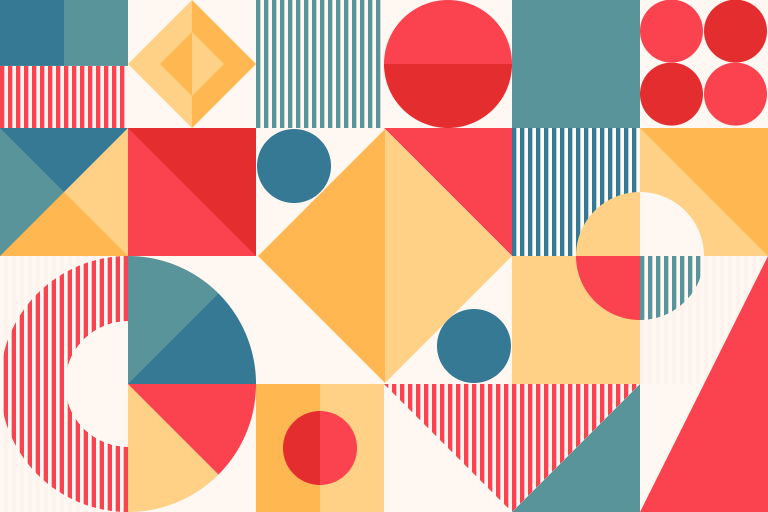
Give the GLSL for this background, as a WebGL 1 fragment shader.

```glsl
precision highp float;
// Geometric mosaic: a six by four grid of tiles with discs, diamonds, stripes and triangles.
uniform vec2 u_resolution;

const vec2 GRID = vec2(6.0, 4.0);
const vec3 CREAM = vec3(1.0, 0.969, 0.949);
const vec3 GOLD = vec3(1.0, 0.718, 0.318);
const vec3 SAND = vec3(1.0, 0.820, 0.525);
const vec3 CORAL = vec3(0.984, 0.259, 0.310);
const vec3 CRIMSON = vec3(0.890, 0.176, 0.184);
const vec3 TEAL = vec3(0.345, 0.580, 0.600);
const vec3 BLUE = vec3(0.212, 0.475, 0.584);
const float STRIPES_PER_TILE = 16.0;
const float STRIPE_WIDTH = 0.54;
const float FAINT = 0.025;
const float DOT_RADIUS = 0.289;
const float SMALL_DOT_RADIUS = 0.246;
const float RING_HOLE = 0.49;
const float DIAG = 0.70710678;

float pixel; // size of one pixel in tile units

// Smooth coverage of the region where d is positive
float side(float d) {
  return clamp(0.5 + d / pixel, 0.0, 1.0);
}

float disc(vec2 p, vec2 center, float radius) {
  return side(radius - length(p - center));
}

float diamond(vec2 p, vec2 center, float radius) {
  vec2 q = abs(p - center);
  return side((radius - q.x - q.y) * DIAG);
}

float box(vec2 p, vec2 low, vec2 high) {
  vec2 d = min(p - low, high - p);
  return side(d.x) * side(d.y);
}

// Unit tile with its lower left corner at the given place
float tile(vec2 p, vec2 corner) {
  return box(p, corner, corner + 1.0);
}

float stripes(float x, float phase) {
  float d = abs(fract(x * STRIPES_PER_TILE - phase + 0.5) - 0.5);
  return side((0.5 * STRIPE_WIDTH - d) / STRIPES_PER_TILE);
}

// Four colours split by two dividing lines
vec3 quarters(float a, float b, vec3 low, vec3 lowB, vec3 highA, vec3 both) {
  return mix(mix(low, lowB, side(b)), mix(highA, both, side(a)), side(a));
}

void main() {
  vec2 p = gl_FragCoord.xy / u_resolution * GRID;
  pixel = GRID.y / u_resolution.y;
  float bars = stripes(p.x, 0.27);
  float lateBars = stripes(p.x, 0.73);
  vec3 col = CREAM;

  // Top row: split tile, nested diamonds, stripes, two-tone disc, plain tile
  col = mix(col, mix(CREAM, CORAL, bars), box(p, vec2(0.0, 3.0), vec2(1.0, 3.485)));
  col = mix(col, mix(BLUE, TEAL, side(p.x - 0.5)), box(p, vec2(0.0, 3.485), vec2(1.0, 4.0)));
  float rightHalf = side(p.x - 1.5);
  col = mix(col, mix(SAND, GOLD, rightHalf), diamond(p, vec2(1.5, 3.5), 0.5));
  col = mix(col, mix(GOLD, SAND, rightHalf), diamond(p, vec2(1.5, 3.5), 0.25));
  col = mix(col, TEAL, bars * tile(p, vec2(2.0, 3.0)));
  col = mix(col, mix(CRIMSON, CORAL, side(p.y - 3.5)), disc(p, vec2(3.5), 0.5));
  col = mix(col, TEAL, tile(p, vec2(4.0, 3.0)));

  // Four small discs in a checker of reds
  for (int i = 0; i < 2; i++) {
    for (int j = 0; j < 2; j++) {
      vec2 cell = vec2(float(i), float(j));
      vec3 tone = mix(CRIMSON, CORAL, abs(cell.x - cell.y));
      col = mix(col, tone, disc(p, vec2(5.246, 3.265) + cell * vec2(0.5, 0.492), SMALL_DOT_RADIUS));
    }
  }

  // Second row: crossed triangles and diagonal tiles
  vec2 q = p - vec2(0.5, 2.5);
  float above = side((q.y - q.x) * DIAG);
  vec3 cross4 = mix(mix(GOLD, TEAL, above), mix(SAND, BLUE, above), side((q.x + q.y) * DIAG));
  col = mix(col, cross4, tile(p, vec2(0.0, 2.0)));
  col = mix(col, mix(CORAL, CRIMSON, side((p.x + p.y - 4.0) * DIAG)), tile(p, vec2(1.0, 2.0)));
  col = mix(col, CORAL, side((p.x + p.y - 6.0) * DIAG) * tile(p, vec2(3.0, 2.0)));
  col = mix(col, BLUE, bars * tile(p, vec2(4.0, 2.0)));
  col = mix(col, mix(SAND, GOLD, side((p.x + p.y - 8.0) * DIAG)), tile(p, vec2(5.0, 2.0)));

  // Central diamond with two dots
  col = mix(col, mix(GOLD, SAND, side(p.x - 3.008)), diamond(p, vec2(3.008, 2.0), 0.992));
  col = mix(col, BLUE, disc(p, vec2(2.297, 2.703), DOT_RADIUS));
  col = mix(col, BLUE, disc(p, vec2(3.703, 1.297), DOT_RADIUS));

  // Sand tile, faint bars and the quartered disc
  col = mix(col, SAND, tile(p, vec2(4.0, 1.0)));
  col = mix(col, CORAL, FAINT * bars * tile(p, vec2(5.0, 1.0)));
  vec3 lower = mix(CORAL, mix(CREAM, TEAL, bars), side(p.x - 5.0));
  vec3 upper = mix(SAND, CREAM, side(p.x - 5.0));
  col = mix(col, mix(lower, upper, side(p.y - 2.0)), disc(p, vec2(5.0, 2.0), 0.5));

  // Striped half ring and the fan of four wedges
  float ring = disc(p, vec2(1.0), 1.0) * (1.0 - disc(p, vec2(1.0), RING_HOLE));
  col = mix(col, CORAL, lateBars * mix(FAINT, 1.0, ring) * box(p, vec2(0.0), vec2(1.0, 2.0))
    * (1.0 - disc(p, vec2(1.0), RING_HOLE)));
  q = p - 1.0;
  vec3 fan = mix(mix(SAND, CORAL, side((q.x + q.y) * DIAG)),
    mix(BLUE, TEAL, side((q.y - q.x) * DIAG)), side(q.y));
  col = mix(col, fan, disc(p, vec2(1.0), 1.0) * box(p, vec2(1.0, 0.0), vec2(2.0)));

  // Bottom row: dotted tile, striped and plain triangles, tall wedge
  col = mix(col, mix(GOLD, SAND, side(p.x - 2.5)), tile(p, vec2(2.0, 0.0)));
  col = mix(col, mix(CRIMSON, CORAL, side(p.x - 2.5)), disc(p, vec2(2.5, 0.5), DOT_RADIUS));
  float funnel = side((p.y - abs(p.x - 4.0)) * DIAG) * side(1.0 - p.y);
  col = mix(col, CORAL, bars * funnel);
  col = mix(col, TEAL, side((p.x - 4.0 - p.y) * DIAG) * tile(p, vec2(4.0, 0.0)));
  col = mix(col, CORAL, side((2.0 * (p.x - 5.0) - p.y) / sqrt(5.0)) * box(p, vec2(5.0, 0.0), vec2(6.0, 2.0)));

  gl_FragColor = vec4(col, 1.0);
}
```
